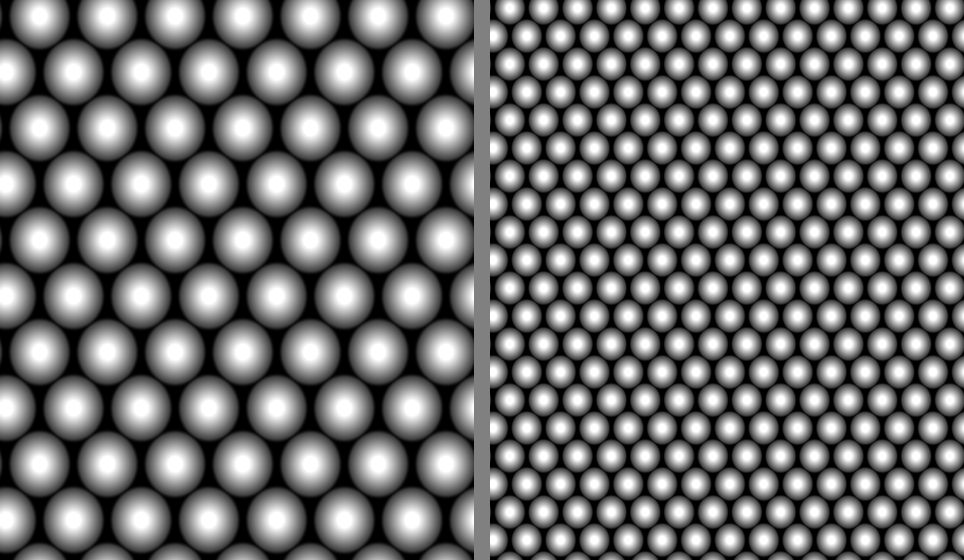
Left: one tile. Right: repeated 2 by 2.
This pattern is drawn by a Shadertoy shader. Its source:

```glsl
// Staggered rows of softly shaded, slightly tall white balls on black.
// Each pixel takes the brighter of the nearest balls in the two rows around it;
// whole columns and an even number of rows make the canvas tile.

const vec2 GRID = vec2(7.0, 10.0);      // balls per row, rows
const vec2 ORIGIN = vec2(0.086, -0.288); // lattice offset, in cells
const float ROW_SCALE = 0.752;          // row height in ball units, sets the tall shape

// Brightness at distance r from a ball centre, in column widths
float ballShade(float r) {
    const float CORE = 0.102;           // radius of the white core
    const float SLOPE = 2.37;           // linear falloff outside the core
    const float RIM_INNER = 0.409;
    const float RIM_OUTER = 0.479;
    float body = clamp(1.0 - SLOPE * (r - CORE), 0.0, 1.0);
    return body * (1.0 - smoothstep(RIM_INNER, RIM_OUTER, r));
}

// Distance from p to the nearest ball centre of one row; even rows shift half a cell
float rowDistance(vec2 p, float row) {
    float shift = 0.5 * (1.0 - mod(row, 2.0));
    float dx = fract(p.x - shift + 0.5) - 0.5;
    float dy = (p.y - row) * ROW_SCALE;
    return length(vec2(dx, dy));
}

void mainImage(out vec4 fragColor, in vec2 fragCoord) {
    vec2 p = fragCoord / iResolution.xy * GRID - ORIGIN;
    float below = floor(p.y);

    // Only the rows just below and above can reach this point
    float shade = 0.0;
    for (int i = 0; i < 2; i++) {
        shade = max(shade, ballShade(rowDistance(p, below + float(i))));
    }
    fragColor = vec4(vec3(shade), 1.0);
}
```
